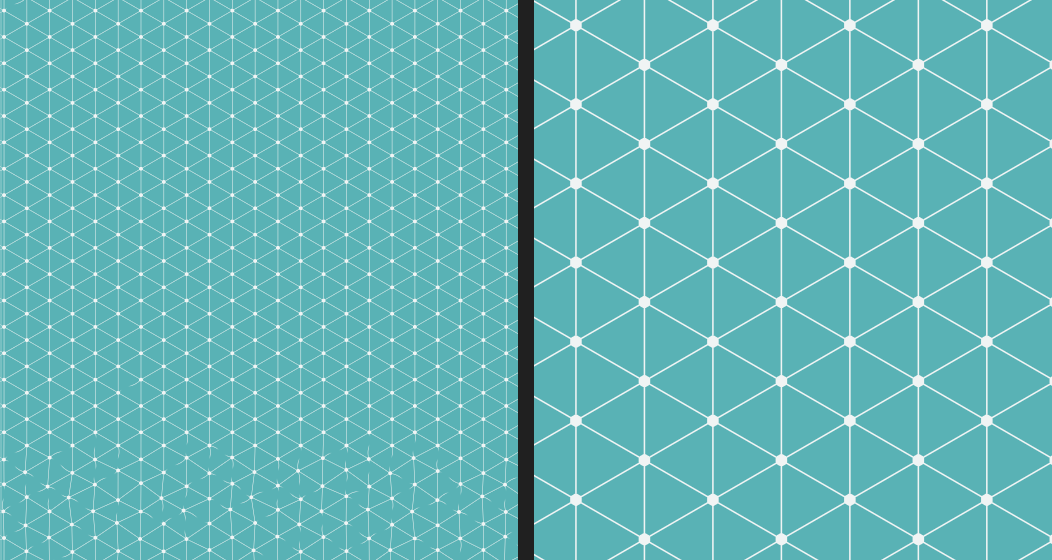
Left: the whole. Right: its middle third, enlarged.
Reproduce this pattern procedurally as a Shadertoy shader.

```glsl
const float SPACING = 0.04707;            // node distance, in canvas heights
const vec2 ORIGIN = vec2(0.0072, 0.9811); // one lattice node

float hash(vec2 p) {
    return fract(sin(dot(p, vec2(127.1, 311.7))) * 43758.5453);
}

vec2 latticePoint(vec2 id) {
    return vec2(0.866 * id.x, id.y + 0.5 * id.x);
}

// Wear is confined to a band near the lower edge
float wearAt(vec2 id) {
    float y = ORIGIN.y + SPACING * latticePoint(id).y;
    return smoothstep(0.195, 0.175, y) * mix(0.5, 1.0, smoothstep(0.02, 0.08, y));
}

// Worn nodes slip, mostly to the left
vec2 nodePosition(vec2 id) {
    vec2 slip = vec2(-0.15 * pow(hash(id), 4.0), 0.16 * (hash(id + 17.3) - 0.5));
    return latticePoint(id) + wearAt(id) * slip;
}

// Share of a pixel covered by a line thinner than the pixel
float lineCoverage(float dist, float halfWidth, float pixel) {
    float low = max(dist - 0.5 * pixel, -halfWidth);
    float high = min(dist + 0.5 * pixel, halfWidth);
    return clamp((high - low) / pixel, 0.0, 1.0);
}

float segment(vec2 q, vec2 a, vec2 b, float broken, float seed, float pixel) {
    vec2 ab = b - a;
    float t = clamp(dot(q - a, ab) / dot(ab, ab), 0.0, 1.0);
    float center = mix(0.3, 0.7, seed);
    float gap = broken * smoothstep(0.3, 0.12, abs(t - center));
    // Broken strokes bend slightly as they fade
    float bend = broken * 0.035 * sin(6.283 * t);
    vec2 normal = normalize(vec2(-ab.y, ab.x));
    float dist = length(q - a - ab * t - normal * bend);
    return lineCoverage(dist, 0.0098, pixel) * (1.0 - gap);
}

float hexagonDot(vec2 d, float pixel) {
    d = abs(d);
    float dist = max(d.x, 0.5 * d.x + 0.866 * d.y) - 0.073;
    return clamp(0.5 - dist / pixel, 0.0, 1.0);
}

void mainImage(out vec4 fragColor, in vec2 fragCoord) {
    vec2 p = fragCoord / iResolution.y;
    vec2 q = (p - ORIGIN) / SPACING;
    float pixel = 1.0 / (iResolution.y * SPACING);

    vec2 nearest;
    nearest.x = round(q.x / 0.866);
    nearest.y = round(q.y - 0.5 * nearest.x);

    // Triangular mesh: each node owns one dot and three edges
    float ink = 0.0;
    for (int i = -1; i <= 1; i++) {
        for (int j = -1; j <= 1; j++) {
            vec2 id = nearest + vec2(i, j);
            vec2 node = nodePosition(id);
            ink = max(ink, hexagonDot(q - node, pixel));
            for (int k = 0; k < 3; k++) {
                vec2 stepTo = k == 0 ? vec2(1, 0) : k == 1 ? vec2(0, 1) : vec2(1, -1);
                float seed = hash(id * 1.7 + float(k) * 5.3);
                float broken = step(seed, 0.28 * wearAt(id));
                float edge = segment(q, node, nodePosition(id + stepTo),
                                     broken, hash(id + seed), pixel);
                ink = max(ink, edge);
            }
        }
    }

    // Faint stripe along the left border
    float border = lineCoverage(abs(p.x - 0.0018), 0.0005, 1.0 / iResolution.y);
    ink = max(ink, 0.7 * border);

    vec3 teal = vec3(0.35, 0.70, 0.71);
    vec3 white = vec3(0.94, 0.955, 0.955);
    fragColor = vec4(mix(teal, white, ink), 1.0);
}
```
